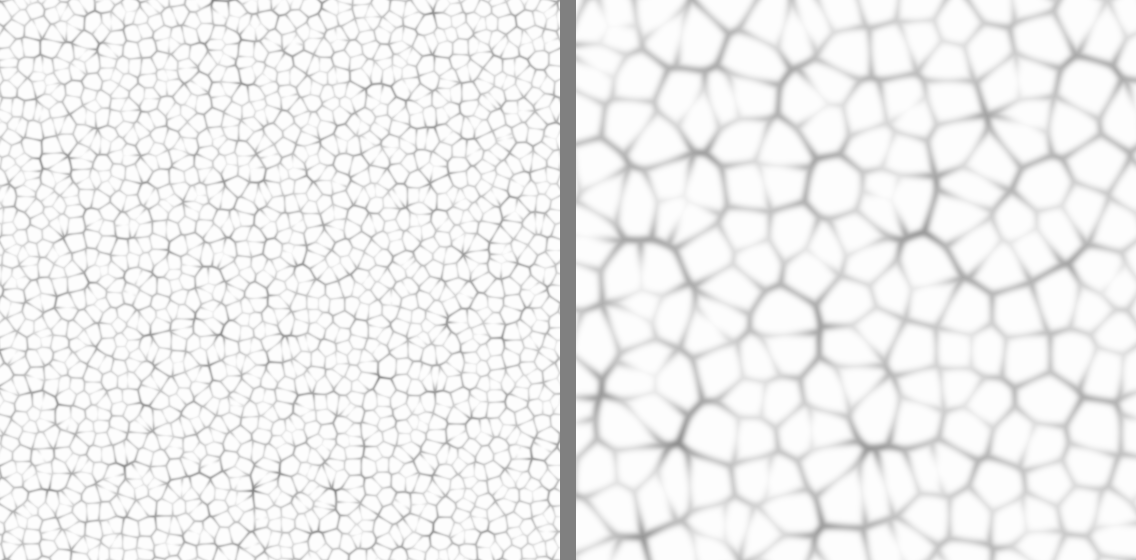
Left: the whole. Right: its middle third, enlarged.
Reproduce this texture procedurally as a Shadertoy shader.

```glsl
// Pale paper-white surface covered by a fine net of soft grey cell borders.

#define CELLS 40.0          // cells across the canvas
#define JITTER 1.0          // irregularity of the cell centres
#define LINE_WIDTH 0.08     // softness of a border, in cells
#define JOIN_SHARPNESS 28.0 // higher keeps the junctions smaller
#define LINE_DARKNESS 0.38  // darkness of a border one cell from its centres
#define GAP_POWER 1.8       // how strongly wide gaps darken their borders
#define PAPER 0.993         // brightness inside the cells

vec2 hash2(vec2 cell) {
    vec3 q = fract(cell.xyx * vec3(0.1031, 0.1030, 0.0973));
    q += dot(q, q.yzx + 33.33);
    return fract((q.xx + q.yz) * q.zy);
}

vec2 cellCentre(vec2 cell) {
    return cell + 0.5 + JITTER * (hash2(cell + 17.0) - 0.5);
}

// x: distance to the nearest centre, y: softened distance to the border
vec2 cellDistances(vec2 p) {
    vec2 home = floor(p);
    vec2 nearestCell = home;
    vec2 toNearest = vec2(8.0);

    for (int j = -2; j <= 2; j++) {
        for (int i = -2; i <= 2; i++) {
            vec2 cell = home + vec2(i, j);
            vec2 toCentre = cellCentre(cell) - p;
            if (dot(toCentre, toCentre) < dot(toNearest, toNearest)) {
                toNearest = toCentre;
                nearestCell = cell;
            }
        }
    }

    // Blend the distances to all bisectors so that junctions join smoothly
    float closeness = 0.0;
    for (int j = -2; j <= 2; j++) {
        for (int i = -2; i <= 2; i++) {
            if (i == 0 && j == 0) continue;
            vec2 toCentre = cellCentre(nearestCell + vec2(i, j)) - p;
            vec2 across = toCentre - toNearest;
            float gap = max(length(across), 0.001);
            float border = dot(0.5 * (toCentre + toNearest), across / gap);
            closeness += exp(-JOIN_SHARPNESS * border);
        }
    }
    float border = max(-log(max(closeness, 1e-9)) / JOIN_SHARPNESS, 0.0);
    return vec2(length(toNearest), border);
}

void mainImage(out vec4 fragColor, in vec2 fragCoord) {
    vec2 p = fragCoord / iResolution.y * CELLS;
    vec2 dist = cellDistances(p);

    // Soft line, darker where the neighbouring centres lie far apart
    float line = exp(-0.5 * pow(dist.y / LINE_WIDTH, 2.0));
    float darkness = LINE_DARKNESS * pow(dist.x, GAP_POWER);

    fragColor = vec4(vec3(PAPER - line * darkness), 1.0);
}
```
